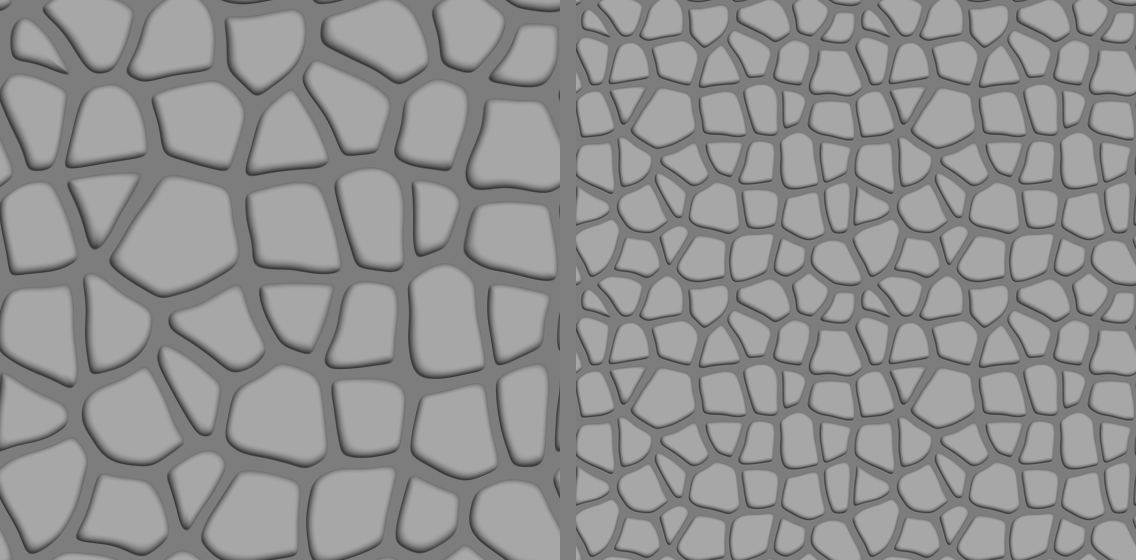
Left: one tile. Right: repeated 2 by 2.
A WebGL 2 fragment shader for this texture:

```glsl
#version 300 es
precision highp float;
// Tiling flagstones set in flat mortar: a weighted Voronoi diagram whose cell
// walls are blended by a smooth minimum to round the corners, then inset.
// The rim is shaded by its facing, darkest towards the lower left.
uniform vec2 u_resolution;
out vec4 fragColor;

const vec2 GRID = vec2(7.0, 6.0);   // stones per tile
const float ROUNDING = 0.007;       // corner softness

vec3 hash(vec2 p) {
    vec3 q = fract((p.xyx + 17.0) * vec3(0.1031, 0.1030, 0.0973));
    q += dot(q, q.yxz + 33.33);
    return fract((q.xxy + q.yzz) * q.zyx);
}

float cornerSlope(vec2 corner, vec2 offset, float period, float seed) {
    float angle = 6.2832 * hash(mod(corner, period) + seed).x;
    return dot(vec2(cos(angle), sin(angle)), offset);
}

// Gradient noise that repeats after period lattice cells
float gradientNoise(vec2 p, float period, float seed) {
    vec2 i = floor(p), f = p - i;
    vec2 u = f * f * f * (f * (f * 6.0 - 15.0) + 10.0);
    vec2 e = vec2(1.0, 0.0);
    float low = mix(cornerSlope(i, f, period, seed),
                    cornerSlope(i + e.xy, f - e.xy, period, seed), u.x);
    float high = mix(cornerSlope(i + e.yx, f - e.yx, period, seed),
                     cornerSlope(i + e.xx, f - e.xx, period, seed), u.x);
    return mix(low, high, u.y);
}

// Centre of a stone in canvas units (xy) and its weight (z)
vec3 stoneSite(vec2 cell) {
    vec3 h = hash(mod(cell, GRID));
    return vec3((cell + 0.5 + 0.76 * (h.xy - 0.5)) / GRID, 0.008 * h.z);
}

float power(vec2 p, vec3 site) {
    vec2 d = p - site.xy;
    return dot(d, d) - site.z;
}

// Rounded distance to the cell wall (x) and outward direction (yz)
vec3 stoneWall(vec2 p) {
    vec2 base = floor(p * GRID), homeCell = base;
    vec3 home = vec3(0.0);
    float nearest = 1e5;
    for (int y = -2; y <= 2; y++)
    for (int x = -2; x <= 2; x++) {
        vec2 cell = base + vec2(x, y);
        vec3 site = stoneSite(cell);
        float d = power(p, site);
        if (d < nearest) { nearest = d; home = site; homeCell = cell; }
    }

    float total = 1e-20;
    vec2 facing = vec2(0.0);
    for (int y = -2; y <= 2; y++)
    for (int x = -2; x <= 2; x++) {
        if (x == 0 && y == 0) continue;
        vec3 site = stoneSite(homeCell + vec2(x, y));
        vec2 across = site.xy - home.xy;
        float span = max(length(across), 1e-4);
        float wall = (power(p, site) - nearest) / (2.0 * span);
        float share = exp(-wall / ROUNDING);
        total += share;
        facing += share * across / span;
    }
    return vec3(-ROUNDING * log(total), facing / total);
}

void main() {
    vec2 uv = gl_FragCoord.xy / u_resolution;

    // Wavy outlines and uneven joints
    vec2 bend = vec2(gradientNoise(uv * 8.0, 8.0, 31.0),
                     gradientNoise(uv * 8.0, 8.0, 57.0));
    vec3 wall = stoneWall(uv + 0.019 * bend);
    float joint = 0.0105 + 0.006 * gradientNoise(uv * 6.0, 6.0, 83.0);
    float depth = wall.x - joint;

    // Rim shading
    vec2 facing = wall.yz / max(length(wall.yz), 0.05);
    float shade = smoothstep(-0.6, 0.9, dot(facing, vec2(-0.55, -0.83)));
    float rim = clamp(depth / mix(0.011, 0.020, shade), 0.0, 1.0);
    float stone = mix(mix(0.43, 0.15, shade), 0.655, rim * (2.0 - rim));

    // Stone over mortar
    float edge = max(0.0016, 0.75 / u_resolution.y);
    float grey = mix(0.49, stone, smoothstep(-edge, edge, depth));
    fragColor = vec4(vec3(grey), 1.0);
}
```
